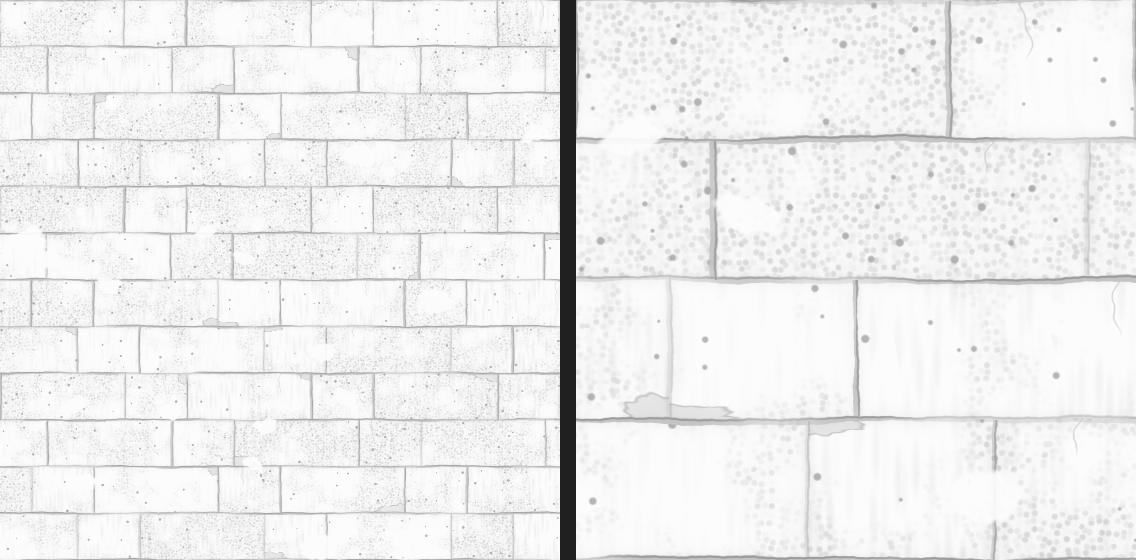
Left: the whole. Right: its middle third, enlarged.
Reproduce this texture map procedurally as a WebGL 1 fragment shader.

```glsl
precision highp float;
// Whitewashed brick wall: twelve courses of alternating long and short bricks,
// each course stepped a quarter period. Layered sines bend the grey joints;
// cellular noise gives the grain, pores, brushed streaks and plaster dabs.

uniform vec2 u_resolution;

#define ACROSS 3.0        // long + short pairs per course
#define ROWS 12.0         // courses
#define LONG_SHARE 0.667  // long brick's part of a pair
#define JOINT_HALF 0.0021 // half width of a joint
#define WOBBLE 0.0017     // waviness of joints
#define CHIP_ODDS 0.24    // share of bricks with a broken corner
#define CRACK_ODDS 0.55   // share of bricks with a hairline crack
#define PAINT_TONE 0.989
#define CHIP_TONE 0.88
#define JOINT_TONE 0.77
#define DARK_TONE 0.56

float hash(vec2 p) {
  vec3 q = fract(p.xyx * 0.1031);
  q += dot(q, q.yzx + 33.33);
  return fract((q.x + q.y) * q.z);
}

float ripple(float t) {
  return 0.5 * sin(t) + 0.3 * sin(2.3 * t + 1.7) + 0.2 * sin(5.1 * t + 4.1);
}

// Cellular noise: distance to the nearest point, and that point's random id
vec2 cells(vec2 p) {
  vec2 base = floor(p);
  vec2 best = vec2(9.0, 0.0);
  for (int j = -1; j <= 1; j++) {
    for (int i = -1; i <= 1; i++) {
      vec2 c = base + vec2(float(i), float(j));
      vec2 point = c + 0.1 + 0.8 * vec2(hash(c), hash(c + 57.3));
      float d = length(p - point);
      if (d < best.x) best = vec2(d, hash(c + 131.7));
    }
  }
  return best;
}

// Soft-edged line around d = 0
float band(float d, float halfWidth, float soft) {
  return 1.0 - smoothstep(halfWidth - soft, halfWidth + soft, abs(d));
}

void main() {
  vec2 uv = gl_FragCoord.xy / u_resolution;
  float soft = 0.7 / min(u_resolution.x, u_resolution.y);

  // Bend the wall, then find the course and its nearest seam
  float seam = floor((1.0 - uv.y) * ROWS + 0.5);
  vec2 p = uv + WOBBLE * vec2(0.6 * ripple(uv.y * 34.0 + floor(uv.x * 6.0)),
                              ripple(uv.x * 19.0 + seam * 2.7));
  p += 0.0004 * vec2(ripple(uv.y * 260.0 + uv.x * 90.0),
                     ripple(uv.x * 230.0 + uv.y * 70.0));
  float down = (1.0 - p.y) * ROWS;
  float row = floor(down);
  float seamDist = (down - seam) / ROWS;

  // Brick within the course, and signed distance to its nearest upright joint
  float along = p.x * ACROSS - mod(row, 4.0) / 4.0;
  along += (hash(vec2(row, 3.0)) - 0.5) * 0.012;
  float t = fract(along);
  float isShort = step(LONG_SHARE, t);
  float index = floor(along) * 2.0 + isShort;
  float left = t - isShort * LONG_SHARE;
  float width = mix(LONG_SHARE, 1.0 - LONG_SHARE, isShort);
  float onRight = step(width * 0.5, left);
  float uprightDist = (left - onRight * width) / ACROSS;
  vec2 id = vec2(index, row) + 20.0;
  vec2 size = vec2(width / ACROSS, 1.0 / ROWS);
  vec2 q = vec2(left / ACROSS, fract(down) / ROWS);

  // Paint: mottled grain and vertical brush streaks
  float cloud = 0.6 * cells(uv * 9.0).x + 0.4 * cells(uv * 31.0).x;
  float wear = smoothstep(0.25, 0.62, cloud + 0.34 * (hash(id) - 0.5));
  vec2 grain = cells(uv * 210.0);
  float speck = (1.0 - smoothstep(0.2, 0.55, grain.x)) * grain.y;
  vec2 streak = cells(uv * vec2(150.0, 22.0));
  float brushed = (1.0 - smoothstep(0.1, 0.6, streak.x)) * streak.y;
  float tone = PAINT_TONE - 0.016 * wear - 0.13 * speck * wear;
  tone -= 0.05 * brushed * hash(id + 5.0);

  // Pores: rare dots, denser on worn bricks
  vec2 pore = cells(uv * 62.0);
  float poreOn = step(0.9 - 0.3 * wear * hash(id + 9.0), pore.y);
  float poreSize = 0.05 + 0.1 * fract(pore.y * 37.0);
  tone = mix(tone, 0.62, 0.75 * poreOn * band(pore.x, poreSize, 0.05));

  // Hairline crack running down from the top edge
  float crackX = size.x * (0.2 + 0.6 * hash(id + 11.0));
  crackX += 0.005 * ripple(q.y * 75.0 + id.x * 3.0) + 0.3 * q.y * (hash(id + 13.0) - 0.5);
  float crackEnd = 0.02 + 0.03 * hash(id + 17.0);
  float crackOn = step(hash(id + 19.0), CRACK_ODDS) * (1.0 - smoothstep(crackEnd * 0.7, crackEnd, q.y));
  tone = mix(tone, 0.8, 0.7 * crackOn * band(q.x - crackX, 0.0005, soft));

  // Broken corner: a grey wedge with a darker rim
  vec2 corner = size * step(0.5, vec2(hash(id + 23.0), hash(id + 29.0)));
  vec2 chipSize = vec2(0.016 + 0.034 * hash(id + 31.0), 0.009 + 0.013 * hash(id + 37.0));
  vec2 toCorner = (q - corner) / chipSize;
  float chipEdge = length(toCorner) - 1.0 + 0.2 * ripple(atan(toCorner.y, toCorner.x) * 4.0 + id.x);
  float chipOn = step(hash(id + 41.0), CHIP_ODDS);
  tone = mix(tone, CHIP_TONE + 0.06 * cloud, chipOn * (1.0 - smoothstep(-0.08, 0.04, chipEdge)));
  tone = mix(tone, 0.72, 0.8 * chipOn * band(chipEdge, 0.04, 0.06));

  // Joints: pale bodies of uneven strength with a dark shadow edge
  float seamHalf = JOINT_HALF * (0.85 + 0.4 * ripple(uv.x * 31.0 + seam));
  float seamInk = 0.35 + 0.65 * smoothstep(-0.6, 0.3, ripple(uv.x * 13.0 + seam * 4.1));
  vec2 jointId = vec2(index + onRight, row) + 60.0;
  float uprightHalf = JOINT_HALF * (0.55 + 0.8 * hash(jointId));
  float uprightInk = 0.3 + 0.7 * smoothstep(0.05, 0.6, hash(jointId + 7.0));
  uprightInk *= 0.85 + 0.15 * ripple(uv.y * 90.0 + jointId.x);
  tone -= 0.05 * exp(-min(abs(seamDist), abs(uprightDist)) / 0.003);
  float body = max(band(seamDist, seamHalf, soft) * seamInk, band(uprightDist, uprightHalf, soft) * uprightInk);
  float shadow = max(band(seamDist + 0.5 * seamHalf, 0.0006, soft) * seamInk,
                     band(uprightDist - 0.5 * uprightHalf, 0.0006, soft) * uprightInk);
  tone = mix(tone, JOINT_TONE, body);
  tone = mix(tone, DARK_TONE, 0.75 * shadow);

  // Plaster dabs hide the joints here and there
  vec2 dab = cells(uv * vec2(6.0, 9.0) + 0.06 * vec2(ripple(uv.y * 80.0), ripple(uv.x * 70.0)));
  float dabOn = step(0.6, dab.y);
  float dabSize = 0.12 + 0.13 * fract(dab.y * 23.0);
  tone = mix(tone, PAINT_TONE, 0.93 * dabOn * (1.0 - smoothstep(dabSize * 0.75, dabSize, dab.x)));

  gl_FragColor = vec4(vec3(clamp(tone, 0.0, 1.0)), 1.0);
}
```
